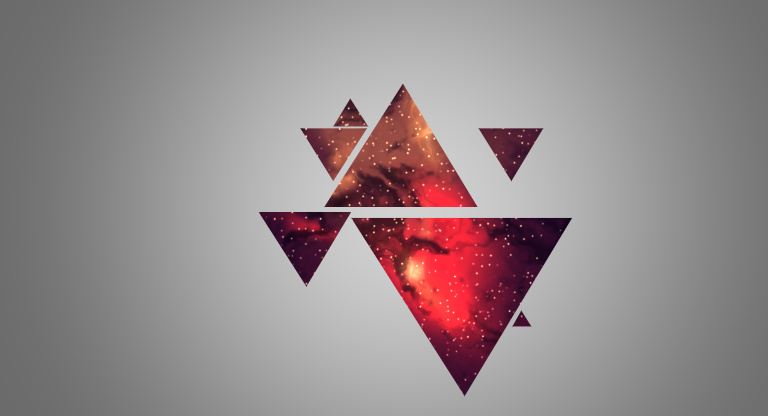
Write a Shadertoy shader that draws this background.

```glsl
const vec3 NIGHT = vec3(0.09, 0.02, 0.13);
const vec3 WINE = vec3(0.38, 0.08, 0.17);
const vec3 DUST = vec3(0.50, 0.25, 0.22);
const vec3 CRIMSON = vec3(0.95, 0.14, 0.20);
const vec3 AMBER = vec3(0.95, 0.55, 0.32);
const vec3 CREAM = vec3(1.0, 0.83, 0.58);

float hash(vec2 p) {
    vec3 q = fract(vec3(p.xyx) * 0.1031);
    q += dot(q, q.yzx + 33.33);
    return fract((q.x + q.y) * q.z);
}

float noise(vec2 p) {
    vec2 i = floor(p), f = fract(p);
    f = f * f * (3.0 - 2.0 * f);
    return mix(mix(hash(i), hash(i + vec2(1, 0)), f.x),
               mix(hash(i + vec2(0, 1)), hash(i + vec2(1, 1)), f.x), f.y);
}

float fbm(vec2 p) {
    float sum = 0.0, amp = 0.5;
    for (int i = 0; i < 5; i++) {
        sum += amp * noise(p);
        p = mat2(1.6, 1.2, -1.2, 1.6) * p + 7.3;
        amp *= 0.5;
    }
    return sum;
}

// Soft elliptical glow, tilted by an angle in radians
float glow(vec2 p, vec2 center, vec2 radius, float tilt) {
    float c = cos(tilt), s = sin(tilt);
    vec2 q = mat2(c, -s, s, c) * (p - center) / radius;
    return exp(-dot(q, q));
}

// Signed distance to the line from a to b, positive on its left
float edge(vec2 p, vec2 a, vec2 b) {
    vec2 d = normalize(b - a), q = p - a;
    return d.x * q.y - d.y * q.x;
}

// Coverage of a triangle with a level base; the tip may point up or down
float triangle(vec2 p, float left, float right, float base, vec2 tip, float pixel) {
    float s = sign(tip.y - base);
    float d = s * (p.y - base);
    d = min(d, -s * edge(p, vec2(left, base), tip));
    d = min(d, s * edge(p, vec2(right, base), tip));
    return clamp(0.5 + d / pixel, 0.0, 1.0);
}

float stars(vec2 p, float density, float amount, float pixel) {
    vec2 cell = floor(p * density);
    vec2 spot = 0.2 + 0.6 * vec2(hash(cell + 11.0), hash(cell + 47.0));
    float dist = length(fract(p * density) - spot) / density;
    float size = max(0.0022, 0.7 * pixel);
    return step(1.0 - amount, hash(cell)) * exp(-dist * dist / (size * size)) * hash(cell + 83.0);
}

vec3 nebula(vec2 p, float pixel) {
    vec2 warp = vec2(fbm(p * 7.0 + 3.0), fbm(p * 7.0 + 19.0)) - 0.48;
    vec2 q = p + 0.10 * warp;
    float cloud = fbm(p * 11.0 + 5.0 * warp);
    float ridge = 1.0 - abs(2.0 * fbm(p * 15.0 + 4.0 * warp + 31.0) - 1.0);
    float wisps = smoothstep(0.25, 0.70, cloud);
    float veins = pow(ridge, 4.0);

    // Faint wine haze and brown dust
    vec3 col = mix(NIGHT, WINE, 0.25 * wisps);
    float haze = glow(q, vec2(0.12, -0.15), vec2(0.19, 0.22), 0.5);
    col = mix(col, WINE, haze * (0.3 + 0.6 * wisps));
    float dust = glow(q, vec2(0.05, 0.14), vec2(0.18, 0.17), 0.0)
               + 0.8 * glow(q, vec2(-0.09, 0.19), vec2(0.08, 0.06), 0.0)
               + 0.5 * glow(q, vec2(0.01, -0.04), vec2(0.10, 0.05), 0.0)
               + 0.3 * glow(q, vec2(0.31, 0.15), vec2(0.07), 0.0);
    col = mix(col, DUST, min(dust, 1.0) * (0.45 + 0.55 * wisps));

    // Red clouds
    float red = 1.2 * glow(q, vec2(0.10, -0.16), vec2(0.15, 0.075), -0.85)
              + 0.8 * glow(q, vec2(0.17, -0.23), vec2(0.06, 0.04), -0.3)
              + 0.65 * glow(q, vec2(0.20, -0.08), vec2(0.06, 0.09), 0.2)
              + 0.8 * glow(q, vec2(0.14, 0.02), vec2(0.08, 0.055), -0.7)
              + 0.55 * glow(q, vec2(-0.16, -0.045), vec2(0.09, 0.018), -0.3);
    col = mix(col, CRIMSON, clamp(red * (0.4 + 0.75 * wisps), 0.0, 1.0));

    // Amber fringes and hot cores
    float fringe = 0.9 * glow(q, vec2(0.085, 0.21), vec2(0.09, 0.025), -1.1)
                 + 0.9 * glow(q, vec2(-0.10, 0.055), vec2(0.05, 0.018), 0.4)
                 + 0.8 * glow(q, vec2(-0.10, 0.11), vec2(0.045, 0.018), 0.5)
                 + 0.6 * glow(q, vec2(0.09, -0.16), vec2(0.085, 0.03), -0.8)
                 + 0.5 * glow(q, vec2(0.115, -0.035), vec2(0.015, 0.05), 0.0);
    col = mix(col, AMBER, clamp(fringe * (0.3 + 0.8 * veins), 0.0, 1.0));
    float core = glow(p, vec2(0.07, -0.15), vec2(0.022), 0.0)
               + 0.6 * glow(q, vec2(0.09, 0.215), vec2(0.05, 0.012), -1.1);
    col = mix(col, CREAM, clamp(core * (0.5 + 0.5 * veins), 0.0, 1.0));

    // Dark lanes and star layers
    col *= 0.72 + 0.48 * smoothstep(0.22, 0.62, cloud);
    col *= 1.0 - 0.6 * glow(q, vec2(-0.11, 0.018), vec2(0.04, 0.015), 0.2);
    for (int i = 0; i < 3; i++) {
        float layer = float(i);
        col += CREAM * stars(p + 3.0 + layer * 0.37, 28.0 + 17.0 * layer, 0.28, pixel);
    }
    return col;
}

void mainImage(out vec4 fragColor, in vec2 fragCoord) {
    float pixel = 1.0 / iResolution.y;
    vec2 p = (fragCoord - 0.5 * iResolution.xy) * pixel;

    // Grey studio backdrop
    float fall = smoothstep(0.0, 1.1, length(p - vec2(0.06, 0.0)));
    vec3 col = vec3(mix(0.82, 0.42, fall));

    // Triangular windows
    float mask = triangle(p, -0.1435, 0.2249, 0.0024, vec2(0.0455, 0.299), pixel);
    mask = max(mask, triangle(p, -0.0789, 0.4522, -0.0239, vec2(0.1938, -0.4522), pixel));
    mask = max(mask, triangle(p, -0.122, -0.038, 0.196, vec2(-0.081, 0.263), pixel));
    mask = max(mask, triangle(p, -0.201, -0.041, 0.1914, vec2(-0.122, 0.0646), pixel));
    mask = max(mask, triangle(p, 0.2273, 0.3828, 0.1914, vec2(0.3062, 0.0646), pixel));
    mask = max(mask, triangle(p, -0.3014, -0.0789, -0.0096, vec2(-0.1866, -0.189), pixel));
    mask = max(mask, triangle(p, 0.3086, 0.3541, -0.2847, vec2(0.3301, -0.2464), pixel));

    col = mix(col, min(nebula(p, pixel), 1.0), mask);
    fragColor = vec4(col, 1.0);
}
```
